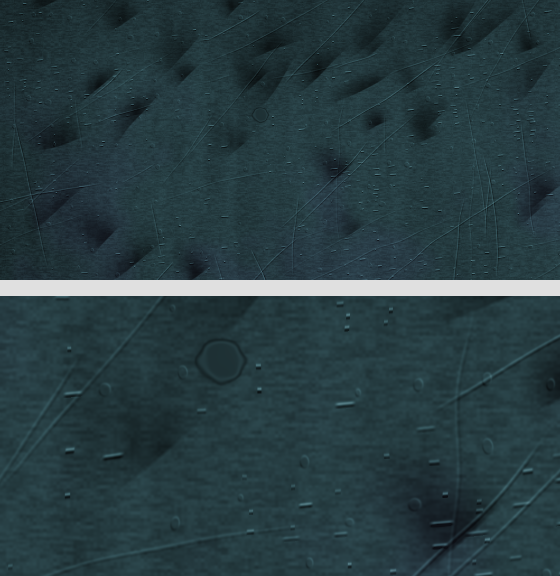
Top: the whole. Bottom: its middle third, enlarged.
Reproduce this texture procedurally as a WebGL 1 fragment shader.

```glsl
precision highp float;
// Dark teal scuffed panel: stretched grain and vertical bands under soft shadows
// that end sharply along diagonal creases, covered by embossed curved scratches,
// short level glints and tiny blisters. Coordinates are in canvas heights.
uniform vec2 u_resolution;

vec2 hash(vec2 p) {
  vec3 h = fract(p.xyx * vec3(0.1031, 0.1030, 0.0973));
  h += dot(h, h.yzx + 33.33);
  return fract((h.xx + h.yz) * h.zy);
}

float noise(vec2 p) {
  vec2 i = floor(p), f = fract(p);
  f = f * f * (3.0 - 2.0 * f);
  return mix(mix(hash(i).x, hash(i + vec2(1, 0)).x, f.x),
             mix(hash(i + vec2(0, 1)).x, hash(i + vec2(1, 1)).x, f.x), f.y);
}

float fbm(vec2 p) {
  return 0.55 * noise(p) + 0.3 * noise(p * 2.1 + 7.3) + 0.15 * noise(p * 4.3 + 19.1);
}

// Position seen from a centre, with x along the given angle
vec2 alongAxis(vec2 p, float angle) {
  float c = cos(angle), s = sin(angle);
  return vec2(c * p.x + s * p.y, c * p.y - s * p.x);
}

// Lit crest with a dark groove beside it
float emboss(float d, float width) {
  float crest = d / width, groove = crest + 1.9;
  return exp(-crest * crest) - 0.65 * exp(-groove * groove);
}

// Shadows: sharp on the lower crease, fading upwards
float shadows(vec2 p) {
  float clear = 1.0;
  for (int i = 0; i < 34; i++) {
    float n = float(i);
    vec2 place = hash(vec2(n, 11.0)), form = hash(vec2(n, 12.0)), kind = hash(vec2(n, 13.0));
    vec2 centre = vec2(2.0 * fract(n * 0.618 + 0.12 * place.x), place.y);
    vec2 q = alongAxis(p - centre, mix(0.2, 1.0, kind.x));
    q.y -= (kind.y - 0.4) * 1.2 * q.x * q.x;
    float span = q.x / mix(0.035, 0.13, form.x * form.x);
    float rise = q.y / mix(0.04, 0.12, form.y);
    float fade = exp(-span * span - rise * rise) * smoothstep(-0.002, 0.004, q.y);
    clear *= 1.0 - mix(0.35, 0.75, place.x) * fade;
  }
  return 1.0 - clear;
}

// Long scratches, mostly rising to the right, some nearly upright
float scratches(vec2 p, float wear, float width) {
  float sum = 0.0;
  for (int i = 0; i < 52; i++) {
    float n = float(i);
    vec2 place = hash(vec2(n, 31.0)), form = hash(vec2(n, 32.0)), kind = hash(vec2(n, 33.0));
    vec2 centre = vec2(2.0 * fract(n * 0.618 + 0.2 * place.x), place.y);
    float angle = kind.x < 0.7 ? mix(0.2, 0.95, kind.y) : mix(1.3, 1.95, kind.y);
    vec2 q = alongAxis(p - centre, angle);
    q.y -= (form.y - 0.5) * 0.7 * q.x * q.x;
    float reach = mix(0.07, 0.5, form.x * form.x);
    float ends = 1.0 - smoothstep(0.65 * reach, reach, abs(q.x));
    sum += emboss(q.y, width) * ends * mix(0.3, 1.0, place.x * place.x);
  }
  return sum * (0.35 + 0.9 * wear);
}

// Short, slightly tilted bright dashes gathered in clusters
float glints(vec2 p, float width) {
  vec2 cell = vec2(0.055, 0.013);
  p.y -= 0.1 * p.x;
  vec2 id = floor(p / cell), pick = hash(id + 51.0), form = hash(id + 87.0);
  vec2 q = p - (id + 0.5) * cell - vec2(0.02, 0.005) * (form - 0.5);
  float cluster = smoothstep(0.45, 0.75, noise(id * cell * 7.0 + 3.0));
  float halfLength = mix(0.003, 0.017, pick.y * pick.y);
  float dash = 1.0 - smoothstep(0.5 * halfLength, halfLength, abs(q.x));
  return emboss(q.y, width) * dash * step(pick.x, 0.05 + 0.3 * cluster) * (0.4 + 0.6 * form.x);
}

// Tiny uneven rings lit from the upper right
float blisters(vec2 p, float width) {
  vec2 id = floor(p / 0.075), pick = hash(id + 140.0), spot = hash(id + 171.0);
  vec2 q = p - (id + mix(vec2(0.25), vec2(0.75), spot)) * 0.075;
  q.x *= mix(0.8, 1.5, spot.x);
  float r = length(q);
  float ring = exp(-pow((r - mix(0.003, 0.009, pick.y)) / width, 2.0));
  return ring * (0.15 + 0.85 * dot(q, vec2(0.6, 0.8)) / (r + 0.001)) * step(pick.x, 0.4);
}

void main() {
  vec2 p = gl_FragCoord.xy / u_resolution.y;
  float width = max(0.0019, 0.45 / u_resolution.y);
  float wear = fbm(p * 14.0);
  vec2 bent = p + 0.012 * (vec2(noise(p * 9.0), noise(p * 9.0 + 40.0)) - 0.5);

  // Ground: broad light, vertical bands and level grain
  float tone = 0.243 + 0.07 * (fbm(p * 2.3 + 5.0) - 0.5);
  tone += 0.045 * (fbm(p * vec2(17.0, 2.0)) - 0.5);
  tone -= 0.06 * smoothstep(0.55, 0.0, p.x) + 0.035 * smoothstep(0.6, 1.0, p.y);
  tone += 0.06 * (noise(p * vec2(75.0, 230.0)) - 0.5) + 0.035 * (noise(p * 250.0 + 9.0) - 0.5);

  float shade = shadows(bent + 0.006 * (wear - 0.5));
  tone *= 1.0 - shade * (0.7 + 0.35 * noise(p * vec2(45.0, 8.0)));

  // Round scab where scratches meet
  vec2 q = p - vec2(0.93, 0.59);
  float rim = length(q) - 0.027 - 0.009 * (noise(q * 70.0 + 20.0) - 0.5);
  tone = mix(tone, 0.2 + 0.05 * (wear - 0.5), 1.0 - smoothstep(-0.003, 0.003, rim));
  tone -= 0.06 * emboss(rim, 0.0028);

  // Relief and final colour
  float relief = 0.15 * scratches(bent, wear, width);
  relief += 0.23 * glints(bent, width) + 0.11 * blisters(bent, width);
  tone = max(tone + relief, 0.055);
  vec3 color = tone * vec3(0.62, 1.0, 1.08);
  float blueness = smoothstep(0.5, 0.7, fbm(p * 3.1 + 60.0)) * smoothstep(0.9, 0.2, p.y);
  color += vec3(0.014, 0.0, 0.022) * blueness + vec3(0.25, 0.05, 0.0) * max(tone - 0.34, 0.0);
  gl_FragColor = vec4(color, 1.0);
}
```
